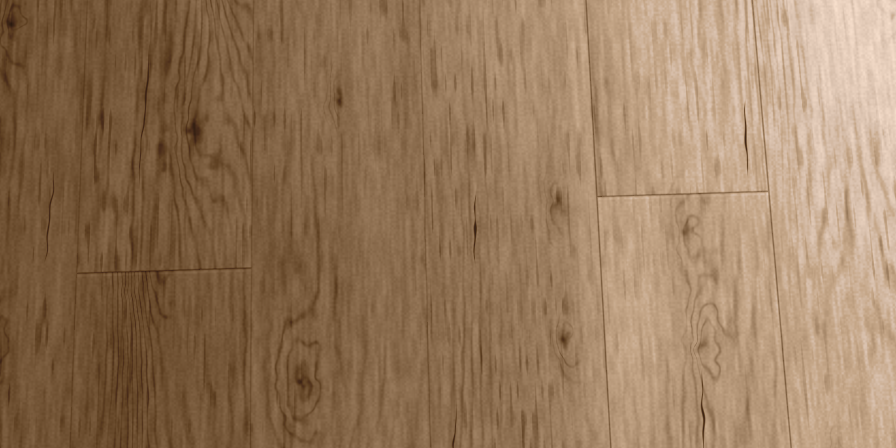
Give the GLSL for this texture, as a Shadertoy shader.

```glsl
// Oak floor planks running up the canvas, with grain, knots, cracks and light from the right.

float hash(vec2 p) {
    vec3 q = fract(p.xyx * 0.1031);
    q += dot(q, q.yzx + 33.33);
    return fract((q.x + q.y) * q.z);
}

float noise(vec2 p) {
    vec2 i = floor(p), f = fract(p);
    f = f * f * (3.0 - 2.0 * f);
    return mix(mix(hash(i), hash(i + vec2(1, 0)), f.x),
               mix(hash(i + vec2(0, 1)), hash(i + vec2(1, 1)), f.x), f.y);
}

// Antialiased line: 1 within halfWidth of zero distance
float line(float dist, float halfWidth, float px) {
    return 1.0 - smoothstep(halfWidth - px, halfWidth + px, abs(dist));
}

void mainImage(out vec4 fragColor, in vec2 fragCoord) {
    float px = 1.0 / iResolution.y;
    vec2 p = fragCoord * px;
    float side = fragCoord.x / iResolution.x;

    // Planks narrow slightly toward the top; end joints are staggered
    float plankWidth = mix(0.4025, 0.371, p.y);
    float u = (p.x - mix(0.156, 0.195, p.y)) / plankWidth;
    float id = floor(u), across = u - id;
    float along = (p.y - 0.396 - id * 0.857 - 0.012 * (across - 0.5)) / 2.4;
    float row = floor(along);
    float seed = hash(vec2(id + 31.0, row + 57.0));
    vec2 wood = vec2(across * 0.39, p.y) + vec2(seed * 37.0 + 5.0, seed * 61.0 + 9.0);

    // Scattered knots and cracks, one candidate of each per cell
    float swirl = 0.0, core = 0.0, crack = 0.0;
    float cellY = wood.y * 2.2;
    for (int j = -1; j <= 1; j++) {
        vec2 cell = vec2(seed * 90.0 + 3.0, floor(cellY) + float(j));
        float size = mix(0.012, 0.025, hash(cell + 4.7)) * step(hash(cell + 8.1), 0.75);
        vec2 d = vec2((across - mix(0.15, 0.85, hash(cell))) * 0.39,
                      (cellY - cell.y - hash(cell + 2.3)) / 2.2);
        d += 0.016 * (vec2(noise(wood * 45.0), noise(wood * 45.0 + 70.0)) - 0.5);
        if (size > 0.0) {
            float r = length(d * vec2(1.0, 0.8)) / size;
            float stretched = length(d * vec2(1.0, 0.33)) / size;
            swirl += exp(-0.2 * stretched * stretched);
            core += exp(-1.6 * r * r) * (0.25 + noise(wood * vec2(110, 80)));
        }

        vec2 c = vec2((across - mix(0.05, 0.95, hash(cell + 11.9))) * 0.39,
                      (cellY - cell.y - hash(cell + 15.2)) / 2.2);
        float taper = 1.0 - abs(c.y) / mix(0.08, 0.22, hash(cell + 19.4));
        float bend = 0.008 * (noise(vec2(seed * 40.0, wood.y * 30.0)) - 0.5) + 0.05 * c.y;
        float width = 0.0035 * taper * noise(vec2(seed * 70.0, wood.y * 40.0));
        crack += line(c.x - bend, width, px) * smoothstep(0.0, 0.3, taper)
               * step(hash(cell + 23.6), 0.32);
    }

    // Growth rings: thin broken contours of a stretched field, bent around the knots
    float field = noise(wood * vec2(6.5, 1.0)) * 9.0 + wood.x * 28.0
                + noise(wood * vec2(24.0, 4.0)) * 0.5
                + noise(wood * vec2(70.0, 25.0)) * 0.25 + swirl * 3.0;
    float rings = pow(0.5 + 0.5 * sin(6.2832 * field), 4.0);
    rings *= smoothstep(0.35, 0.85, noise(wood * vec2(7.0, 1.8) + 40.0) + 0.4 * swirl);
    rings *= 0.4 + 1.1 * noise(wood * vec2(110.0, 22.0) + 30.0);

    // Short fine fibres, sparse dark pores and soft broad shading
    float fibre = noise(wood * vec2(150.0, 22.0)) - 0.5;
    float longFibre = noise(wood * vec2(105.0, 7.0) + 10.0) - 0.5;
    float pores = smoothstep(0.68, 0.95, noise(wood * vec2(130.0, 16.0) + 20.0));
    pores *= noise(wood * vec2(12.0, 3.0) + 15.0);
    float bands = noise(wood * vec2(14.0, 1.2) + 80.0) - 0.5;
    float drift = noise(wood * vec2(5.0, 2.0) + 55.0) - 0.5;
    float speckle = noise(p * 210.0) - 0.5;

    // Light rises toward the right, most of all in the upper corner
    float tone = 0.418 + 0.28 * side + 0.06 * side * side
               + 0.09 * smoothstep(0.38, 0.75, side)
               + 0.13 * side * side * (p.y - 0.5) + 0.02 * (p.y - 0.5)
               + 0.03 * (seed - 0.5);
    float shade = 0.8 + 0.3 * side;
    tone += shade * (0.075 * fibre + 0.05 * longFibre + 0.05 * bands + 0.07 * drift
                     + 0.045 * speckle - 0.10 * rings - 0.14 * pores - 0.03 * swirl);
    tone -= 0.22 * min(core, 1.0);
    tone = mix(tone, 0.18, 0.9 * min(crack, 1.0));

    // Thin plank seams, clearest on the right
    float seamDist = (u - round(u)) * plankWidth;
    float jointDist = (along - round(along)) * 2.4;
    float seamStrength = mix(0.35, 0.8, smoothstep(2.0, 3.0, round(u)));
    float gap = max(line(seamDist, 0.0014, px) * seamStrength,
                    line(jointDist, 0.0014, px) * 0.75);
    tone += 0.03 * line(jointDist + 0.006, 0.002, px);
    tone = mix(tone, tone * 0.55, gap);

    // Warm brown ramp, paler in the highlights
    vec3 color = tone - vec3(0.0, 0.12, 0.24);
    color += vec3(0.0, 0.025, 0.07) * smoothstep(0.76, 0.86, tone);
    fragColor = vec4(clamp(max(color, tone * vec3(0.7, 0.6, 0.35)), 0.0, 1.0), 1.0);
}
```
